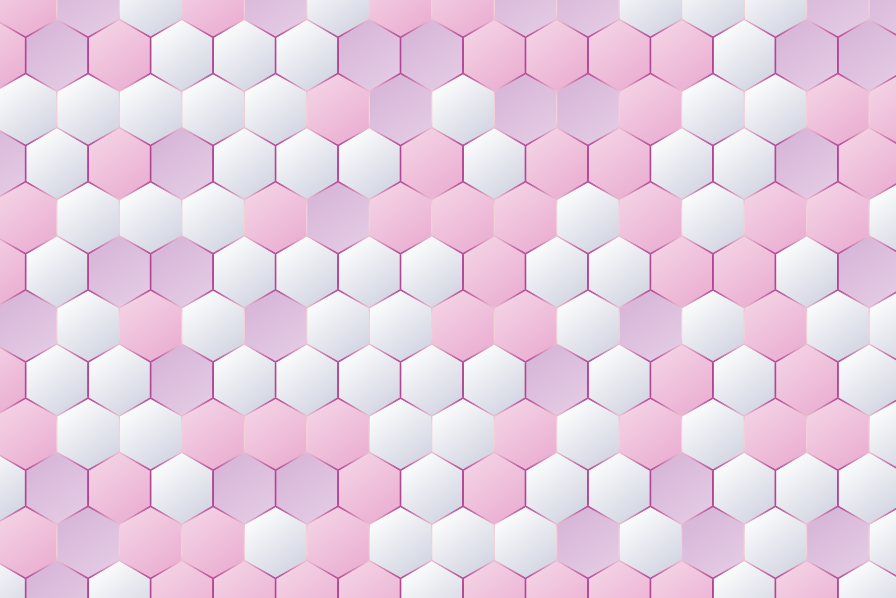
Reproduce this pattern procedurally as a Shadertoy shader.

```glsl
// Pointy-top hexagon tiles in white, pink and lavender, each with a soft diagonal gradient.
// Two interleaved lattices give the nearest tile; a hash picks its colour, and the
// thin seams swing from magenta to pale peach on alternate rows.

const float TILES_ACROSS = 14.34;
const vec2 LATTICE = vec2(1.0, 1.7320508);    // repeat of one lattice, in tile widths
const vec2 FIRST_CENTRE = vec2(0.41, 0.02);   // from the top left corner
const vec2 LIGHT_DIR = vec2(0.6, 0.8);
const float SEAM_PALE = 0.010;                // half widths, in tile widths
const float SEAM_DARK = 0.014;

float hash(vec2 cell) {
    vec3 q = fract(vec3(cell.xyx) * vec3(0.1031, 0.1030, 0.0973));
    q += dot(q, q.yzx + 33.33);
    return fract((q.x + q.y) * q.z);
}

// Returns the offset from the nearest tile centre (xy) and the tile index (zw).
vec4 hexTile(vec2 p) {
    vec2 even = floor(p / LATTICE + 0.5);
    vec2 odd = floor(p / LATTICE) + 0.5;
    vec2 fromEven = p - even * LATTICE;
    vec2 fromOdd = p - odd * LATTICE;
    return dot(fromEven, fromEven) < dot(fromOdd, fromOdd)
        ? vec4(fromEven, even * 2.0)
        : vec4(fromOdd, odd * 2.0);
}

// Distance inward from the border of a hexagon of width 1.
float edgeDistance(vec2 offset) {
    vec2 a = abs(offset);
    return 0.5 - max(a.x, dot(a, vec2(0.5, 0.8660254)));
}

// Half the tiles are white, the rest are pink or lavender.
vec3 tileColour(float pick, float shade) {
    vec3 white = mix(vec3(0.985, 0.988, 0.988), vec3(0.83, 0.838, 0.89), shade);
    vec3 pink = mix(vec3(0.955, 0.82, 0.895), vec3(0.92, 0.69, 0.825), shade);
    vec3 lavender = mix(vec3(0.845, 0.715, 0.85), vec3(0.89, 0.79, 0.89), shade);
    return pick < 0.49 ? white : (pick < 0.79 ? pink : lavender);
}

vec3 seamColour(float darkness) {
    return mix(vec3(0.95, 0.82, 0.85), vec3(0.70, 0.27, 0.58), darkness);
}

void mainImage(out vec4 fragColor, in vec2 fragCoord) {
    // Tile units, measured down from the top left
    float unit = TILES_ACROSS / iResolution.x;
    vec2 p = vec2(fragCoord.x, iResolution.y - fragCoord.y) * unit - FIRST_CENTRE;
    vec4 tile = hexTile(p);

    // Tile face
    float shade = clamp(0.5 + 0.95 * dot(tile.xy, LIGHT_DIR), 0.0, 1.0);
    vec3 colour = tileColour(hash(tile.zw + vec2(17.0, 41.0)), shade);

    // Seams: pale at even rows, dark at odd rows
    float rowWave = cos(6.2831853 * p.y / LATTICE.y);
    float darkness = 1.0 - smoothstep(-0.8, 0.9, rowWave);
    float halfWidth = mix(SEAM_PALE, SEAM_DARK, darkness);
    float soft = 0.5 * unit;
    float seam = 1.0 - smoothstep(halfWidth - soft, halfWidth + soft, edgeDistance(tile.xy));
    colour = mix(colour, seamColour(darkness), seam);

    fragColor = vec4(colour, 1.0);
}
```
